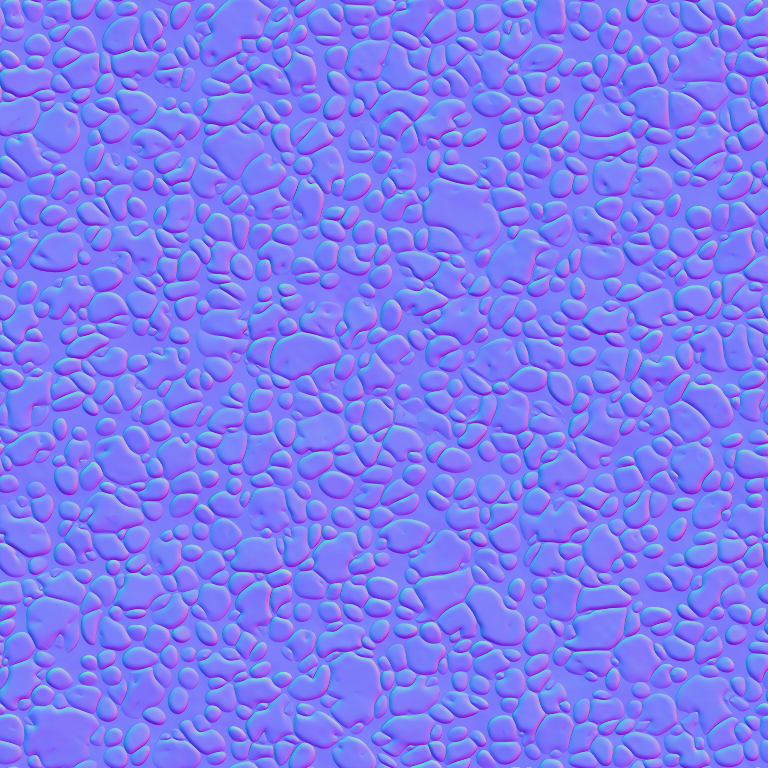
A three.js fragment shader for this texture map:

```glsl
// Tangent-space normal map of tightly packed, water-worn pebbles.
// Three sizes of jittered ellipses compete by signed distance; the rounded
// seams between them shape a height field whose slope is coded as colour.

varying vec2 vUv;

// Stone layers: grid cells across, smallest radius, largest radius, share of cells used
const vec4 LARGE  = vec4( 8.0, 0.027, 0.046, 0.62);
const vec4 MEDIUM = vec4(16.0, 0.016, 0.028, 0.92);
const vec4 SMALL  = vec4(31.0, 0.006, 0.016, 1.00);

const float JITTER      = 0.75;    // scatter of stones inside their cells
const float MAX_STRETCH = 1.36;    // strongest elongation
const float MAIN_ANGLE  = 0.35;    // favoured direction of the long axis
const float ANGLE_RANGE = 1.25;    // deviation from it, both ways
const float WARP        = 0.008;   // irregularity of the outlines
const float GAP         = 0.006;   // how far a stone may grow past its radius
const float ROUNDING    = 0.005;   // softness of the corners
const float EDGE_WIDTH  = 0.0095;  // width of the rounded rim
const float STEEPNESS   = 0.98;    // slope at the foot of the rim
const float TILT        = 0.75;    // lean of single stones
const float SWELL       = 0.0028;  // broad unevenness
const float ROUGHNESS   = 0.0014;  // worn patches on the faces
const float DOWN_GAIN   = 1.18;    // extra relief on slopes facing down
const float STEP        = 0.0014;  // distance for slope sampling
const float BRIGHTNESS  = 0.98;

vec4 hash4(vec2 p) {
  vec4 k = vec4(dot(p, vec2(127.1, 311.7)), dot(p, vec2(269.5, 183.3)),
                dot(p, vec2(419.2, 371.9)), dot(p, vec2(93.7, 241.3)));
  return fract(sin(k) * 43758.5453);
}

float hash(vec2 p) {
  return fract(sin(dot(p, vec2(127.1, 311.7))) * 43758.5453);
}

// Value noise that repeats over the canvas
float noise(vec2 p, float cells) {
  p *= cells;
  vec2 i = floor(p);
  vec2 f = p - i;
  f = f * f * f * (f * (f * 6.0 - 15.0) + 10.0);
  vec2 a = mod(i, cells) + cells;
  vec2 b = mod(i + 1.0, cells) + cells;
  return mix(mix(hash(a), hash(vec2(b.x, a.y)), f.x),
             mix(hash(vec2(a.x, b.y)), hash(b), f.x), f.y);
}

float smoothMin(float a, float b, float k) {
  float h = max(k - abs(a - b), 0.0) / k;
  return min(a, b) - h * h * k * 0.25;
}

// Keeps the three smallest stone distances and the relief of the nearest stone
void addStones(vec2 p, vec4 layer, inout vec3 dist, inout float relief) {
  float grid = layer.x;
  vec2 home = floor(p * grid);
  for (int j = -1; j <= 1; j++) {
    for (int i = -1; i <= 1; i++) {
      vec2 cell = home + vec2(float(i), float(j));
      vec2 id = mod(cell, grid) + grid * 3.0;
      vec4 place = hash4(id);
      vec4 form = hash4(id + 57.3);
      if (form.x > layer.w) continue;

      vec2 centre = (cell + 0.5 + JITTER * (place.xy - 0.5)) / grid;
      float radius = mix(layer.y, layer.z, place.z * place.z);
      float angle = MAIN_ANGLE + ANGLE_RANGE * (2.0 * place.w - 1.0);
      float stretch = mix(1.0, MAX_STRETCH, form.y);
      float c = cos(angle), s = sin(angle);
      vec2 q = p - centre;
      q = vec2(c * q.x + s * q.y, c * q.y - s * q.x);
      float d = length(q * vec2(1.0 / stretch, stretch)) - radius;

      if (d < dist.x) {
        dist = vec3(d, dist.xy);
        relief = 0.8 + 0.4 * form.y + TILT * dot(q / radius, form.zw - 0.5);
      } else if (d < dist.y) {
        dist = vec3(dist.x, d, dist.y);
      } else {
        dist.z = min(dist.z, d);
      }
    }
  }
}

float height(vec2 uv) {
  vec2 p = uv + WARP * (vec2(noise(uv, 26.0), noise(uv + 0.37, 26.0)) - 0.5);
  vec3 dist = vec3(1.0);
  float relief = 1.0;
  addStones(p, LARGE, dist, relief);
  addStones(p, MEDIUM, dist, relief);
  addStones(p, SMALL, dist, relief);

  // Distance to the rim, then a rounded shoulder flattening towards the top
  float rim = smoothMin(dist.y - dist.x, dist.z - dist.x, 2.0 * ROUNDING) * 0.5;
  rim = smoothMin(rim, GAP - dist.x, ROUNDING);
  float t = 1.0 - clamp(rim / EDGE_WIDTH, 0.0, 1.0);
  float stone = EDGE_WIDTH * STEEPNESS / 3.0 * (1.0 - t * t * t) * relief;

  float worn = noise(uv, 40.0) + 0.35 * noise(uv + 0.19, 95.0);
  return stone + SWELL * noise(uv, 15.0) + ROUGHNESS * noise(uv, 11.0) * worn;
}

void main() {
  float h = height(vUv);
  vec2 slope = vec2(height(vUv + vec2(STEP, 0.0)) - h,
                    height(vUv + vec2(0.0, STEP)) - h) / STEP;
  if (slope.y > 0.0) slope.y *= DOWN_GAIN;
  vec3 normal = normalize(vec3(-slope, 1.0));
  gl_FragColor = vec4(BRIGHTNESS * (0.5 + 0.5 * normal), 1.0);
}
```
